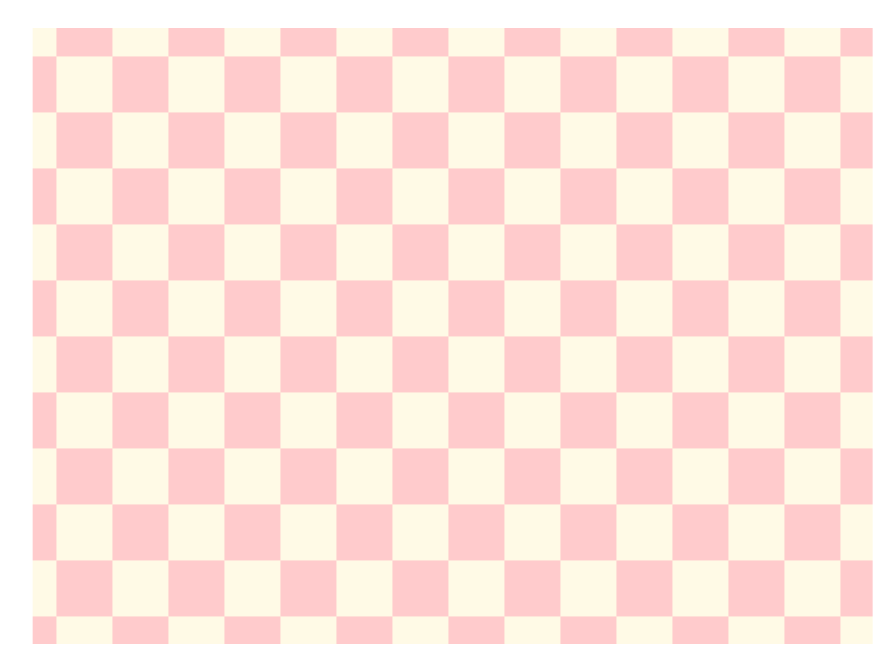
Reproduce this pattern procedurally as a Shadertoy shader.

```glsl
// Pink and cream checkerboard panel with a plain white margin.

#define ROWS 12.0                       // cells over the canvas height
#define PANEL_CENTER vec2(8.083, 6.0)   // in cells
#define PANEL_SIZE vec2(15.0, 11.0)     // in cells
#define GRID_SHIFT vec2(0.008, -0.008)  // in cells
#define PINK vec3(1.0, 0.796, 0.800)
#define CREAM vec3(1.0, 0.980, 0.900)
#define MARGIN vec3(1.0)

// Square wave per axis: +1 in even cells, -1 in odd cells, smoothed over one pixel.
vec2 squareWave(vec2 p, float pixel) {
    vec2 edgeDistance = 0.5 - abs(fract(p) - 0.5);
    vec2 parity = 1.0 - 2.0 * mod(floor(p), 2.0);
    return parity * clamp(2.0 * edgeDistance / pixel, 0.0, 1.0);
}

// Coverage of an axis-aligned box, smoothed over one pixel.
float boxMask(vec2 p, vec2 halfSize, float pixel) {
    vec2 inside = clamp((halfSize - abs(p)) / pixel + 0.5, 0.0, 1.0);
    return inside.x * inside.y;
}

void mainImage(out vec4 fragColor, in vec2 fragCoord) {
    // Cell coordinates, one unit per square
    float pixel = ROWS / iResolution.y;
    vec2 cell = fragCoord * pixel;

    // Alternating squares
    vec2 wave = squareWave(cell - GRID_SHIFT, pixel);
    vec3 checks = mix(CREAM, PINK, 0.5 + 0.5 * wave.x * wave.y);

    // Panel on the margin
    float panel = boxMask(cell - PANEL_CENTER, 0.5 * PANEL_SIZE, pixel);
    fragColor = vec4(mix(MARGIN, checks, panel), 1.0);
}
```
